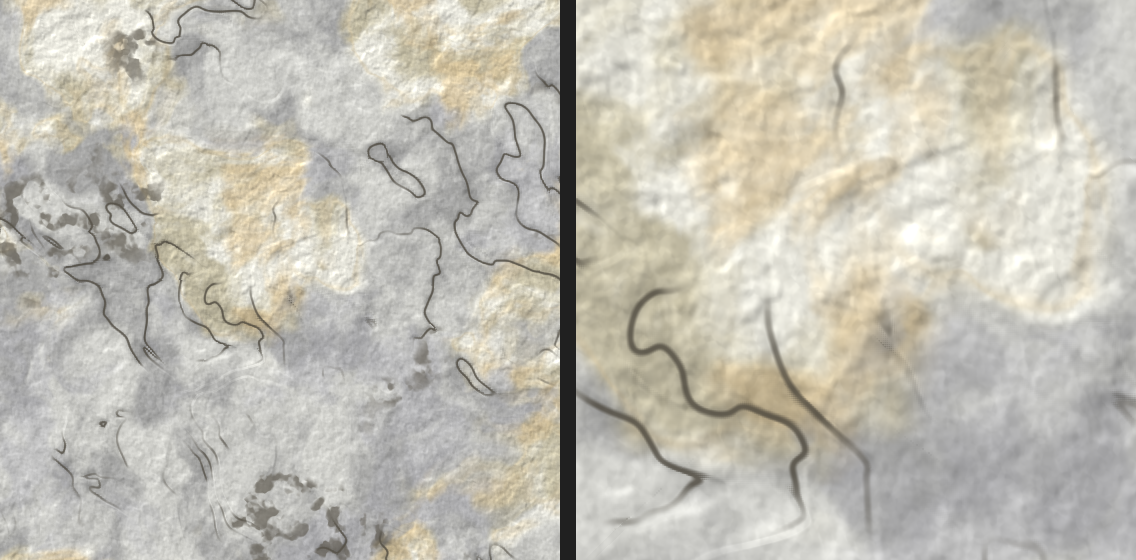
Left: the whole. Right: its middle third, enlarged.
This texture is drawn by a Shadertoy shader. Its source:

```glsl
// Weathered limestone: cream crust over grey slabs, broken into slanted plates.
// Layered cellular noise sets stain, grain and a terraced height field,
// which is lit from the upper left and split by dark cracks along its ledges.

vec3 hash3(vec2 c) {
    vec3 v = fract(c.xyx * vec3(.1031, .1030, .0973));
    v += dot(v, v.yxz + 33.33);
    return fract((v.xxy + v.yzz) * v.zyx);
}

// Smooth cellular noise: each jittered point spreads its own value
float cellNoise(vec2 p) {
    vec2 cell = floor(p), f = p - cell;
    float sum = 0., weight = 1e-4;
    for (int y = -1; y <= 1; y++)
    for (int x = -1; x <= 1; x++) {
        vec2 o = vec2(x, y);
        vec3 h = hash3(cell + o + 80.);
        vec2 d = o + h.xy - f;
        float w = exp(-6. * dot(d, d));
        sum += w * h.z;
        weight += w;
    }
    return sum / weight;
}

float layered(vec2 p, int octaves) {
    float sum = 0., total = 0., amp = 1.;
    for (int i = 0; i < octaves; i++) {
        sum += amp * cellNoise(p);
        total += amp;
        amp *= .53;
        p = mat2(1.6, 1.2, -1.2, 1.6) * p + 7.3;
    }
    return sum / total;
}

vec2 bend(vec2 p) {
    return p + .15 * (vec2(layered(p * 4., 3), layered(p * 4. + 31., 3)) - .5);
}

// Plate level: stretched along the falling diagonal, one ledge per integer
float plateLevel(vec2 q) {
    vec2 along = vec2(q.x - q.y, (q.x + q.y) * 1.9) * 1.7;
    return 6.5 * layered(along + 3., 4);
}

float terrace(float level) {
    return floor(level) + smoothstep(0., .16, fract(level));
}

void mainImage(out vec4 fragColor, in vec2 fragCoord) {
    vec2 p = fragCoord / iResolution.y;
    vec2 toLight = .004 * vec2(-.6, .8);
    vec2 q = bend(p);

    // Grey slabs, gathered in the lower middle
    vec2 fromSlab = (p - vec2(.5, .27)) * vec2(1., 1.6);
    float slabField = layered(q * 3.6 + 11., 5) + .13 * exp(-9. * dot(fromSlab, fromSlab));
    float slab = smoothstep(.48, .58, slabField);

    // Stains and mottling
    float mottle = layered(q * 13. + 5., 5);
    float stain = layered(q * 8. + 47., 5);
    vec3 crust = mix(vec3(.76, .735, .64), vec3(.91, .905, .865), smoothstep(.28, .66, mottle));
    crust = mix(crust, vec3(.83, .74, .57), .65 * smoothstep(.55, .74, stain));
    vec3 grey = mix(vec3(.65, .65, .645), vec3(.82, .82, .80), smoothstep(.25, .72, mottle));
    grey = mix(grey, vec3(.68, .68, .71), .4 * smoothstep(.5, .7, stain));
    vec3 color = mix(crust, grey, slab);

    // Ochre rim where crust thins out over slab
    float rim = exp(-pow((slabField - .49) / .018, 2.));
    color = mix(color, vec3(.81, .74, .60), .35 * rim);

    // Relief: rough grain plus ledges that fade in and out
    float level = plateLevel(q);
    float levelLit = plateLevel(bend(p + toLight));
    float grain = layered(p * 27., 4) - layered((p + toLight) * 27., 4);
    float ledge = terrace(level) - terrace(levelLit);
    float broken = layered(p * 5. + 71., 4);
    color *= 1. + grain * mix(1.05, .6, slab)
           + clamp(ledge, -.9, .6) * .2 * smoothstep(.32, .62, broken);

    // Fine speckle
    color += .1 * (layered(p * vec2(150., 110.), 2) - .5);

    // Cracks and soft shadow follow the plate ledges
    float slope = length(vec2(dFdx(level), dFdy(level))) * iResolution.y;
    float toEdge = abs(fract(level + .5) - .5) / max(slope, 7.);
    float open = smoothstep(.5, .64, broken);
    float crack = open * (1. - smoothstep(.0004, .0032, toEdge));
    color *= 1. - .17 * open * exp(-toEdge / .008);
    color = mix(color, vec3(.30, .28, .24), .75 * crack);

    // Sooty pits in the roughest patches
    float pitted = smoothstep(.62, .74, layered(p * 4.5 + 93., 3));
    float pit = pitted * smoothstep(.52, .72, layered(p * 34. + 19., 3));
    color = mix(color, vec3(.35, .33, .29), .65 * pit);

    fragColor = vec4(clamp(color, 0., 1.), 1.);
}
```
